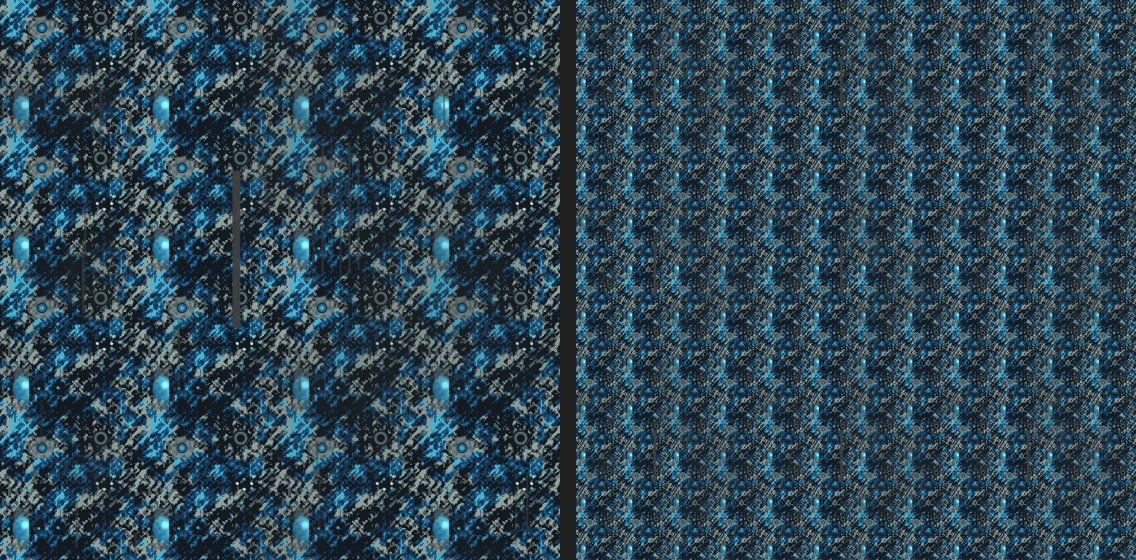
Left: one tile. Right: repeated 3 by 3.
Write a three.js fragment shader that draws this pattern.

```glsl
// Four by four repeats of a dense blue and grey circuit mosaic: wrapped noise
// sets streaks and chips, a maze of cells adds traces, distances add orb and rings.
// Worn grey vertical bars lie over the whole canvas and differ between repeats.
varying vec2 vUv;
const float REPEATS = 4.0;
const vec3 INK = vec3(0.07, 0.10, 0.12);
const vec3 NAVY = vec3(0.09, 0.21, 0.32);
const vec3 BLUE = vec3(0.12, 0.39, 0.55);
const vec3 CYAN = vec3(0.29, 0.70, 0.80);
const vec3 SLATE = vec3(0.29, 0.35, 0.36);
const vec3 SILVER = vec3(0.57, 0.63, 0.61);
const vec3 WORN = vec3(0.24, 0.25, 0.25);

float hash(vec2 p) { return fract(sin(dot(p, vec2(127.1, 311.7))) * 43758.5453); }

// Value noise that wraps after a whole number of cells
float cloud(vec2 p, vec2 cells, float seed) {
  vec2 i = floor(p * cells), f = fract(p * cells);
  f = f * f * (3.0 - 2.0 * f);
  vec2 a = mod(i, cells) + seed, b = mod(i + 1.0, cells) + seed;
  return mix(mix(hash(a), hash(vec2(b.x, a.y)), f.x),
             mix(hash(vec2(a.x, b.y)), hash(b), f.x), f.y);
}

// Shortest offset on a wrapping unit square
vec2 offsetFrom(vec2 p, vec2 c) { return fract(p - c + 0.5) - 0.5; }

float blob(vec2 p, vec2 c, float r) {
  return 1.0 - smoothstep(0.3 * r, r, length(offsetFrom(p, c)));
}

float fill(float d, float soft) { return 1.0 - smoothstep(-soft, soft, d); }

float box(vec2 d, vec2 halfSize, float soft) {
  return fill(abs(d.x) - halfSize.x, soft) * fill(abs(d.y) - halfSize.y, soft);
}

// Distance, in cells, to a diagonal or upright line chosen per cell
float maze(vec2 p, float cells, float seed) {
  vec2 f = fract(p * cells) - 0.5;
  float pick = hash(mod(floor(p * cells), cells) + seed);
  float slant = abs(f.x * (pick < 0.25 ? -1.0 : 1.0) - f.y) * 0.707;
  return pick > 0.75 ? abs(f.x) : slant;
}

vec3 coolRamp(float v) {
  vec3 c = mix(INK, NAVY, smoothstep(0.22, 0.36, v));
  c = mix(c, BLUE, smoothstep(0.56, 0.68, v));
  return mix(c, CYAN, smoothstep(0.82, 0.96, v));
}

vec3 greyRamp(float v) {
  return mix(mix(INK, SLATE, smoothstep(0.32, 0.44, v)), SILVER, smoothstep(0.60, 0.76, v));
}

vec3 mosaic(vec2 p) {
  // Zones of hue and brightness
  float cool = 0.50 + 1.3 * (cloud(p, vec2(15.0), 11.0) - 0.5)
    + 0.45 * (blob(p, vec2(0.52, 0.60), 0.20) + blob(p, vec2(0.77, 0.68), 0.16)
    + blob(p, vec2(0.36, 0.17), 0.22) + blob(p, vec2(0.12, 0.90), 0.16))
    - 0.45 * (blob(p, vec2(0.60, 0.30), 0.18) + blob(p, vec2(0.93, 0.55), 0.14)
    + blob(p, vec2(0.68, 0.88), 0.18) + blob(p, vec2(0.28, 0.50), 0.14));
  float light = 0.49 + 0.45 * (cloud(p, vec2(9.0), 17.0) - 0.5)
    + 0.14 * (blob(p, vec2(0.77, 0.68), 0.15) + blob(p, vec2(0.15, 0.88), 0.25))
    - 0.12 * (blob(p, vec2(0.40, 0.15), 0.25) + blob(p, vec2(0.68, 0.90), 0.18));
  // Diagonal streaks, upright strips and two sizes of chips
  float streak = cloud(vec2(p.x - p.y, p.x + p.y), vec2(30.0, 6.0), 23.0);
  float strip = cloud(p, vec2(34.0, 4.0), 29.0);
  float flow = mix(streak, strip, blob(p, vec2(0.68, 0.88), 0.24));
  float chips = cloud(p, vec2(36.0), 31.0);
  float v = light + 0.72 * (flow - 0.5) + 0.55 * (chips - 0.5)
    + 0.55 * (cloud(p, vec2(58.0), 37.0) - 0.5);
  // Pale and dark traces
  float gate = smoothstep(0.45, 0.6, cloud(p, vec2(10.0), 47.0));
  v += 0.28 * gate * fill(maze(p, 26.0, 53.0) - 0.15, 0.10);
  v -= 0.34 * (1.0 - 0.6 * gate) * fill(maze(p + 0.02, 21.0, 59.0) - 0.14, 0.10);
  // Nested diamond chip and zigzag band
  vec2 d = offsetFrom(p, vec2(0.60, 0.30));
  float diamond = abs(d.x) + abs(d.y);
  v += 0.16 * cos(diamond * 170.0) * fill(diamond - 0.12, 0.02);
  d = offsetFrom(p, vec2(0.93, 0.56));
  d.x += 0.24 * abs(fract(d.y * 6.0) - 0.5) - 0.06;
  v += 0.3 * box(d, vec2(0.016, 0.13), 0.008);
  return mix(greyRamp(v), coolRamp(v), smoothstep(0.38, 0.62, cool));
}

vec3 addFeatures(vec3 c, vec2 p) {
  float mottle = cloud(p, vec2(50.0), 41.0);
  // Pale washer with a blue core, and a dark socket
  float d = length(offsetFrom(p, vec2(0.30, 0.80)));
  c = mix(c, mix(SLATE, SILVER, mottle), 0.9 * fill(d - 0.07 - 0.02 * mottle, 0.01));
  c = mix(c, mix(INK, BLUE, fill(d - 0.03, 0.006)), fill(d - 0.037, 0.006));
  c = mix(c, CYAN, fill(d - 0.014, 0.008));
  d = length(offsetFrom(p, vec2(0.72, 0.87)));
  c = mix(c, INK, fill(d - 0.06, 0.008));
  c = mix(c, SLATE * 1.2, fill(abs(d - 0.038) - 0.009, 0.007));
  // Glossy orb cut off on its right, over a grey plate
  vec2 q = offsetFrom(p, vec2(0.16, 0.22));
  float cut = fill(q.x - 0.048, 0.004);
  c = mix(c, mix(SLATE, SILVER, mottle), 0.5 * cut * box(q, vec2(0.06, 0.15), 0.015));
  vec3 gloss = mix(BLUE, CYAN, smoothstep(-0.09, 0.05, q.x + 0.5 * q.y + 0.06 * (mottle - 0.5)));
  gloss += 0.3 * blob(p, vec2(0.18, 0.25), 0.04);
  c = mix(c, gloss, cut * fill(length(q * vec2(1.0, 0.8)) - 0.07, 0.008));
  // Bright sparks, the first few gathered in one cluster
  for (int i = 0; i < 26; i++) {
    float k = float(i);
    vec2 at = vec2(hash(vec2(k, 13.0)), hash(vec2(k, 17.0)));
    at = mix(at, vec2(0.75, 0.54) + 0.16 * (at - 0.5), step(k, 6.0));
    float spark = fill(length(offsetFrom(p, at)) - 0.010, 0.006);
    c = mix(c, mix(CYAN, vec3(0.85, 0.93, 0.92), step(k, 3.0)), spark);
  }
  return c;
}

// One broad bar, a close group, then scattered thin ones
float wornBars(vec2 uv) {
  float cover = 0.95 * box(offsetFrom(uv, vec2(0.422, 0.555)), vec2(0.007, 0.14), 0.0015);
  for (int i = 0; i < 24; i++) {
    float k = float(i), grouped = step(k, 5.0);
    vec2 at = vec2(hash(vec2(k, 19.0)), hash(vec2(k, 23.0)));
    at = mix(at, vec2(0.56 + 0.016 * k, 0.54 + 0.1 * at.y), grouped);
    vec2 size = vec2(0.002, 0.03 + 0.04 * hash(vec2(k, 31.0)) + 0.05 * grouped);
    cover = max(cover, (0.3 + 0.4 * hash(vec2(k, 37.0))) * box(offsetFrom(uv, at), size, 0.0015));
  }
  return cover;
}

void main() {
  vec2 p = fract(vUv * REPEATS);
  vec3 color = addFeatures(mosaic(p), p);
  color = mix(color, WORN * 0.8, 0.18 * smoothstep(0.55, 0.9, cloud(vUv, vec2(6.0), 43.0)));
  gl_FragColor = vec4(mix(color, WORN, wornBars(vUv)), 1.0);
}
```
